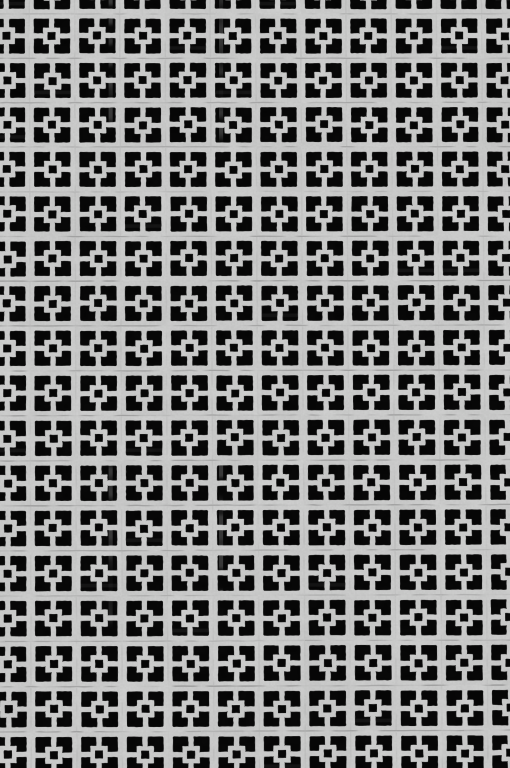
Give the GLSL for this pattern, as a Shadertoy shader.

```glsl
// A wall of pale pierced concrete blocks: each cell is a square opening split
// by four short arms that hold a small square ring. Distance functions cut the
// openings; hashes shift the castings and noise wears edges, joints and paint.

const vec2 FIRST_CENTER = vec2(0.0677, 0.0469); // from the top left, in heights
const vec2 COLUMN_DRIFT = vec2(0.0026, 0.00065); // offset and pitch growth downward
const float COLUMN_PITCH = 0.05885;
const float ROW_RATE = 17.295;      // rows per height at the top
const float ROW_SLOWDOWN = 0.218;   // rows grow slightly taller downward
const float ROW_TILT = 0.004;

// Sizes in units of one block
const vec2 OPENING_HALF = vec2(0.402, 0.391);
const float RING_HALF = 0.190;
const float HOLE_HALF = 0.088;
const float ARM_HALF = 0.058;
const float CORNER = 0.035;
const float CAST_SHIFT = 0.012;
const float RING_SHIFT = 0.024;
const float EDGE_WEAR = 0.010;
const float JOINT_HALF = 0.006;

const vec3 PAINT = vec3(0.785, 0.787, 0.785);
const vec3 JOINT = vec3(0.58);
const vec3 DARKNESS = vec3(0.020);
const vec3 BACK_POST = vec3(0.26);

float hash(vec2 p) {
    vec3 q = fract(p.xyx * vec3(0.1031, 0.1030, 0.0973));
    q += dot(q, q.yzx + 33.33);
    return fract((q.x + q.y) * q.z);
}

float noise(vec2 p) {
    vec2 i = floor(p), f = fract(p);
    f = f * f * (3.0 - 2.0 * f);
    return mix(mix(hash(i), hash(i + vec2(1, 0)), f.x),
               mix(hash(i + vec2(0, 1)), hash(i + vec2(1, 1)), f.x), f.y);
}

float roundBox(vec2 p, vec2 halfSize, float r) {
    vec2 q = abs(p) - halfSize + r;
    return length(max(q, 0.0)) + min(max(q.x, q.y), 0.0) - r;
}

float smoothMax(float a, float b, float k) {
    float h = max(k - abs(a - b), 0.0) / k;
    return max(a, b) + h * h * k * 0.25;
}

// Negative inside the four corner openings and the hole of the ring
float openings(vec2 p, vec2 ringCenter) {
    vec2 q = p - ringCenter;
    float frame = roundBox(p, OPENING_HALF, CORNER);
    float arms = min(abs(q.x), abs(q.y)) - ARM_HALF;
    float ring = roundBox(q, vec2(RING_HALF), 0.02);
    float corners = smoothMax(frame, -min(arms, ring), 0.03);
    return min(corners, roundBox(q, vec2(HOLE_HALF), 0.015));
}

// Narrow upright seen behind the wall
float post(float x, float center, float soft) {
    return 1.0 - smoothstep(0.002, 0.002 + soft, abs(x - center));
}

void mainImage(out vec4 fragColor, in vec2 fragCoord) {
    float pixel = 1.0 / iResolution.y;
    vec2 wall = vec2(fragCoord.x, iResolution.y - fragCoord.y) * pixel;

    // Grid with the slight perspective of the wall
    float column = (wall.x - FIRST_CENTER.x - COLUMN_DRIFT.x * wall.y)
                 / (COLUMN_PITCH + COLUMN_DRIFT.y * wall.y);
    float drop = wall.y - FIRST_CENTER.y + ROW_TILT * wall.x * wall.y;
    float row = drop * (ROW_RATE - ROW_SLOWDOWN * drop);
    vec2 grid = vec2(column, row);
    vec2 block = floor(grid + 0.5);
    vec2 p = grid - block;
    float soft = pixel / COLUMN_PITCH;

    // Casting differences and slightly chipped edges
    vec2 id = block + 20.0;
    vec2 shift = vec2(hash(id), hash(id + 71.3)) - 0.5;
    vec2 ringShift = vec2(hash(id + 13.7), hash(id + 37.1)) - 0.5;
    float wear = (noise(grid * 16.0 + 90.0) - 0.5) * EDGE_WEAR;
    float d = openings(p - shift * CAST_SHIFT, ringShift * RING_SHIFT) + wear;

    // Painted face: block tone, broad stains and fine grain
    float tone = 1.0 + 0.02 * (hash(id + 5.9) - 0.5)
               + 0.025 * (noise(grid * 3.0 + 40.0) - 0.5)
               + 0.030 * (noise(grid * 30.0 + 150.0) - 0.5);
    vec3 face = PAINT * tone;

    // Hairline joints: broken along courses, nearly hidden between columns
    float course = hash(vec2(floor(row + 0.5 - sign(p.y) * 0.5) + 50.0, 8.0));
    vec2 wobble = vec2(noise(grid * vec2(1.0, 6.0) + 60.0),
                       noise(grid * vec2(6.0, 1.0) + 80.0)) - 0.5;
    vec2 seam = abs(abs(p + wobble * 0.012) - 0.5);
    vec2 line = 1.0 - smoothstep(vec2(JOINT_HALF), vec2(JOINT_HALF + soft), seam);
    float broken = smoothstep(0.15, 0.8, noise(grid * vec2(4.0, 4.0) + 200.0));
    face = mix(face, JOINT, broken * max(line.x * 0.16, line.y * mix(0.25, 0.8, course)));

    // Dim space behind: two broken uprights in two bands, and rare ledges
    float bands = 1.0 - smoothstep(0.17, 0.19, wall.y)
                + smoothstep(0.59, 0.61, wall.y) * (1.0 - smoothstep(0.80, 0.82, wall.y));
    float posts = max(post(wall.x, 0.144, pixel), post(wall.x, 0.288, pixel));
    float patchy = smoothstep(0.25, 0.75, noise(wall * vec2(12.0, 75.0) + 30.0));
    float ledge = (1.0 - smoothstep(0.02, 0.06, abs(p.y - 0.27)))
                * step(0.93, hash(id + 91.0));
    vec3 behind = mix(DARKNESS, BACK_POST, posts * bands * patchy * 0.8);
    behind += 0.05 * ledge + 0.012 * noise(grid * 7.0 + 120.0);

    // Smoothed opening edge with a faint inner lip
    behind += 0.05 * smoothstep(-0.03, 0.0, d);
    float solid = smoothstep(-0.7 * soft, 0.7 * soft, d);
    fragColor = vec4(mix(behind, face, solid), 1.0);
}
```
